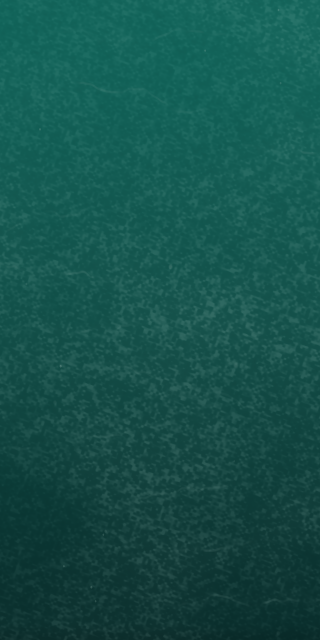
Write a WebGL 1 fragment shader that draws this texture.

```glsl
precision highp float;
uniform vec2 u_resolution;

const vec3 TOP_GREEN = vec3(0.060, 0.388, 0.348);
const vec3 MID_GREEN = vec3(0.045, 0.285, 0.260);
const vec3 LOW_GREEN = vec3(0.028, 0.172, 0.165);
const vec3 CHALK = vec3(0.55, 0.68, 0.65);

float hash(vec2 p) {
  vec3 q = fract(vec3(p.xyx) * 0.1031);
  q += dot(q, q.yzx + 33.33);
  return fract((q.x + q.y) * q.z);
}

float noise(vec2 p) {
  vec2 i = floor(p);
  vec2 f = fract(p);
  f = f * f * (3.0 - 2.0 * f);
  float low = mix(hash(i), hash(i + vec2(1.0, 0.0)), f.x);
  float high = mix(hash(i + vec2(0.0, 1.0)), hash(i + vec2(1.0, 1.0)), f.x);
  return mix(low, high, f.y);
}

float fbm(vec2 p) {
  float sum = 0.0;
  float amp = 0.5;
  for (int i = 0; i < 5; i++) {
    sum += amp * noise(p);
    p = mat2(1.6, 1.2, -1.2, 1.6) * p + 17.3;
    amp *= 0.5;
  }
  return sum / 0.97;
}

// Vertical gradient from deep to bright green, h in 0..1
vec3 boardColor(float h) {
  vec3 lower = mix(LOW_GREEN, MID_GREEN, smoothstep(-0.05, 0.55, h));
  return mix(lower, TOP_GREEN, smoothstep(0.35, 1.0, h));
}

// Soft cloudy wear, strongest right of centre
float wearMask(vec2 p) {
  float clouds = smoothstep(0.28, 0.75, fbm(p * vec2(2.3, 2.9) + 4.0));
  vec2 d = (p - vec2(0.92, 0.95)) / vec2(0.55, 0.62);
  float glow = exp(-dot(d, d));
  return 0.15 + 0.55 * clouds + 0.62 * glow;
}

// Fine crumbly grain, slightly slanted
float grainField(vec2 p) {
  vec2 q = mat2(0.94, 0.34, -0.34, 0.94) * p;
  float fine = noise(q * vec2(115.0, 140.0));
  float medium = noise(q * vec2(58.0, 76.0) + 31.0);
  float coarse = fbm(p * 19.0 + 9.0);
  return 0.45 * fine + 0.3 * medium + 0.25 * coarse;
}

// One broken, wavering scratch
float scratch(vec2 p, vec2 centre, float slope, float reach, float seed) {
  float dx = p.x - centre.x;
  float wobble = 0.05 * (noise(vec2(p.x * 9.0, seed)) - 0.5)
               + 0.016 * (noise(vec2(p.x * 42.0, seed + 5.0)) - 0.5);
  float dist = abs(p.y - centre.y - slope * dx - wobble);
  float ends = 1.0 - smoothstep(0.4 * reach, reach, abs(dx));
  float gaps = smoothstep(0.3, 0.75, noise(vec2(p.x * 26.0, seed + 11.0)));
  float core = 1.0 - smoothstep(0.001, 0.006, dist);
  float dust = exp(-dist * 75.0) * noise(p * 120.0);
  return ends * (core * gaps + 0.45 * dust);
}

float scratches(vec2 p) {
  float sum = 0.0;
  for (int i = 0; i < 11; i++) {
    float k = float(i);
    vec2 centre = vec2(hash(vec2(k, 2.7)), (k + 0.2 + 0.6 * hash(vec2(k, 8.1))) / 5.5);
    float slope = 0.7 * (hash(vec2(k, 14.3)) - 0.5);
    slope *= 0.3 + abs(slope) * 2.0;
    float reach = mix(0.15, 0.38, hash(vec2(k, 21.9)));
    sum += scratch(p, centre, slope, reach, k * 7.0) * mix(0.4, 1.0, hash(vec2(k, 29.5)));
  }
  return sum;
}

// Scattered pale flecks
float flecks(vec2 p) {
  float sum = 0.0;
  for (int i = 0; i < 16; i++) {
    float k = float(i) + 40.0;
    vec2 centre = vec2(hash(vec2(k, 3.1)), 2.0 * hash(vec2(k, 17.7)));
    float radius = mix(0.003, 0.009, pow(hash(vec2(k, 23.3)), 3.0));
    float dist = length((p - centre) * vec2(1.0, 0.8));
    sum += (1.0 - smoothstep(0.3 * radius, 1.4 * radius, dist)) * mix(0.3, 1.0, hash(vec2(k, 31.0)));
  }
  return sum;
}

void main() {
  vec2 uv = gl_FragCoord.xy / u_resolution;
  vec2 p = uv * vec2(1.0, 2.0);

  float wear = wearMask(p);
  float grain = grainField(p);
  float crumbs = smoothstep(0.38, 0.78, grain);

  float chalk = wear * (0.075 + 0.17 * crumbs);
  chalk += 0.03 * smoothstep(0.56, 0.8, grain);
  chalk += 0.13 * scratches(p) + 0.32 * flecks(p);

  vec3 color = boardColor(uv.y) * (0.94 + 0.12 * grain);
  color = mix(color, CHALK, clamp(chalk, 0.0, 0.7));
  color *= mix(0.9, 1.0, smoothstep(0.0, 0.03, uv.y));
  gl_FragColor = vec4(color, 1.0);
}
```
